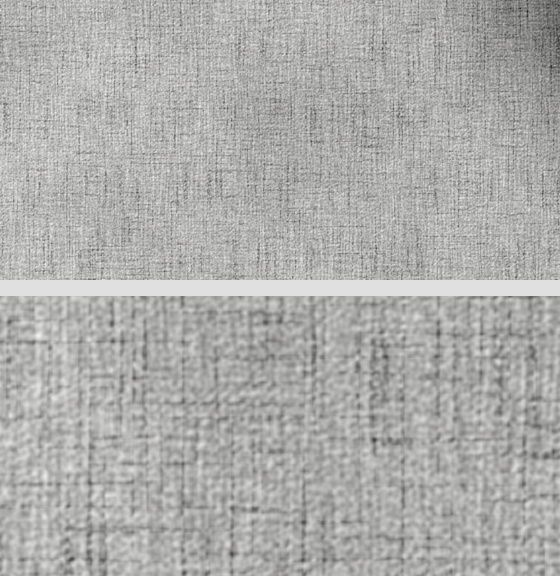
Top: the whole. Bottom: its middle third, enlarged.
Give the GLSL for this texture, as a Shadertoy shader.

```glsl
vec2 randomGradient(vec2 cell) {
    vec3 h = fract(cell.xyx * vec3(0.1031, 0.1030, 0.0973));
    h += dot(h, h.yzx + 33.33);
    float angle = 6.28319 * fract((h.x + h.y) * h.z);
    return vec2(cos(angle), sin(angle));
}

// Gradient noise, roughly -0.7 to 0.7
float gradientNoise(vec2 p) {
    vec2 cell = floor(p);
    vec2 f = p - cell;
    vec2 u = f * f * f * (f * (f * 6.0 - 15.0) + 10.0);
    vec2 e = vec2(0.0, 1.0);
    float a = dot(randomGradient(cell), f);
    float b = dot(randomGradient(cell + e.yx), f - e.yx);
    float c = dot(randomGradient(cell + e.xy), f - e.xy);
    float d = dot(randomGradient(cell + e.yy), f - e.yy);
    return mix(mix(a, b, u.x), mix(c, d, u.x), u.y);
}

float fractalNoise(vec2 p, int octaves) {
    float sum = 0.0;
    float amplitude = 1.0;
    for (int i = 0; i < octaves; i++) {
        sum += amplitude * gradientNoise(p);
        p = p * 2.03 + vec2(17.3, 9.1);
        amplitude *= 0.5;
    }
    return sum;
}

// Closely spaced strands along y with an uneven pitch and fading strength
float strands(vec2 p, float pitch, float run) {
    float shift = 1.6 * gradientNoise(p * vec2(0.22 * pitch, 0.6 * run));
    float strength = 0.6 + 1.1 * gradientNoise(p * vec2(0.4 * pitch, run) + 31.7);
    return strength * cos(6.28319 * (p.x * pitch + shift));
}

// Thin dark seams along y, broken into stitches by the speck value
float seams(vec2 p, float density, float run, float speck) {
    float line = gradientNoise(p * vec2(density, run) + 73.2);
    return smoothstep(0.08, 0.5, line) * clamp(0.75 - 1.4 * speck, 0.0, 1.5);
}

// Short slanted stitches between the threads
float twill(vec2 p, float density) {
    vec2 slanted = vec2(p.x + 0.6 * p.y, p.y - 0.6 * p.x);
    return gradientNoise(slanted * vec2(0.45, 1.0) * density);
}

// Uneven wash, darkening toward the right edge and the upper right corner
float wash(vec2 p, float aspect) {
    float cloud = 0.048 * fractalNoise(p * 2.3 + vec2(4.6, 8.2), 4);
    float corner = 1.0 - smoothstep(0.0, 0.75, distance(p, vec2(aspect, 1.0)));
    float edge = smoothstep(aspect - 0.12, aspect, p.x) * smoothstep(0.2, 0.8, p.y);
    float upperLeft = 1.0 - smoothstep(0.0, 0.45, distance(p, vec2(0.0, 1.0)));
    float center = 1.0 - smoothstep(0.0, 0.5, distance(p, vec2(0.5 * aspect, 0.52)));
    float slope = 0.05 * (0.5 - p.x / aspect);
    return cloud + slope - 0.20 * corner * corner - 0.07 * edge
        - 0.04 * upperLeft - 0.04 * center;
}

void mainImage(out vec4 fragColor, in vec2 fragCoord) {
    vec2 p = fragCoord / iResolution.y;
    float aspect = iResolution.x / iResolution.y;

    // Slight wander keeps the threads from running ruler straight
    vec2 wander = 0.002 * vec2(gradientNoise(p * 4.0), gradientNoise(p * 4.0 + 41.0));
    vec2 cloth = p + wander;
    vec2 crossCloth = cloth.yx + 12.4;

    float grain = gradientNoise(cloth * vec2(143.0, 131.0) + 5.3);
    float stitch = twill(cloth, 116.0);
    float speck = 0.7 * grain + 0.5 * stitch;

    float warp = 0.040 * strands(cloth, 74.0, 7.0)
        + 0.09 * gradientNoise(cloth * vec2(112.0, 9.0))
        - 0.13 * seams(cloth, 118.0, 4.0, speck);
    float weft = 0.022 * strands(crossCloth, 80.0, 9.0)
        + 0.07 * gradientNoise(crossCloth * vec2(106.0, 12.0))
        - 0.10 * seams(crossCloth, 112.0, 6.0, speck);

    float tone = 0.715 + wash(p, aspect) + warp + weft + 0.14 * grain + 0.12 * stitch;
    vec3 warmTint = vec3(0.002, 0.001, -0.005);
    fragColor = vec4(clamp(tone + warmTint, 0.0, 1.0), 1.0);
}
```
